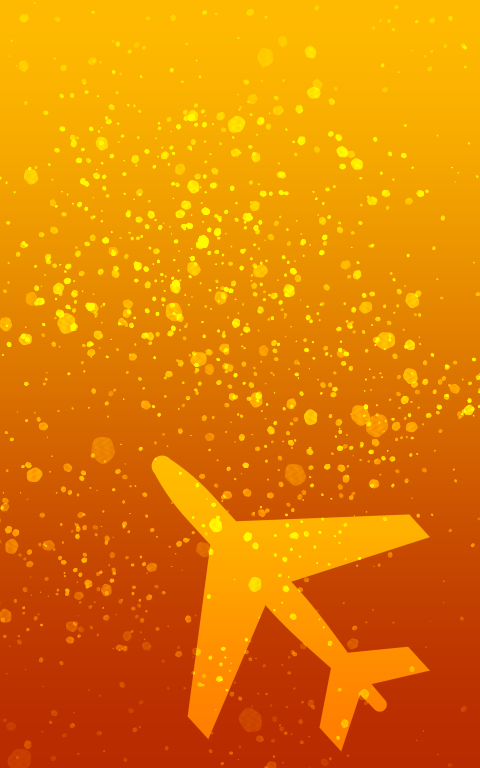
Reproduce this background procedurally as a Shadertoy shader.

```glsl
// Draws an amber dusk gradient with a plane silhouette and glowing paint spatter.

// Canvas space: x spans 0..1 and y spans 0..1.6 on a 5:8 portrait canvas.
const float HEIGHT = 1.6;
const vec3 SKY_TOP = vec3(1.0, 0.735, 0.0);
const vec3 SKY_BOTTOM = vec3(0.72, 0.165, 0.0);
const vec3 PLANE_TOP = vec3(1.0, 0.74, 0.0);
const vec3 PLANE_BOTTOM = vec3(1.0, 0.49, 0.0);
const vec3 SPATTER_GLOW = vec3(0.38, 0.50, 0.0);
const vec3 BRIGHTEST = vec3(1.0, 0.98, 0.0);

const vec2 NOSE = vec2(0.325, 0.640);
const vec2 HEADING = vec2(0.674, -0.739);   // from nose to tail
const float PLANE_UNIT = 1.0 / 480.0;       // size of one plane-space unit

const int LAYERS = 7;
const float COARSE_CELL = 0.125;
const float CELL_SHRINK = 0.77;
const float SPARSE = 0.07;                  // density away from all clusters

// Spatter clusters: centre, spread, density.
const int CLUSTERS = 9;
const vec4 CLUSTER[CLUSTERS] = vec4[CLUSTERS](
    vec4(0.52, 1.04, 0.23, 0.60), vec4(0.40, 0.90, 0.11, 0.40),
    vec4(0.15, 1.00, 0.17, 0.38), vec4(0.32, 1.30, 0.18, 0.30),
    vec4(0.82, 0.78, 0.14, 0.50), vec4(0.14, 0.42, 0.20, 0.55),
    vec4(0.64, 0.58, 0.18, 0.40), vec4(0.55, 0.15, 0.15, 0.28),
    vec4(0.98, 0.76, 0.06, 0.60));

vec3 hash3(vec2 cell, float seed) {
    vec3 h = fract(vec3(cell.xyx + seed * 7.13) * vec3(0.1031, 0.1030, 0.0973));
    h += dot(h, h.yxz + 33.33);
    return fract((h.xxy + h.yzz) * h.zyx);
}

mat2 rotation(float a) {
    float c = cos(a), s = sin(a);
    return mat2(c, s, -s, c);
}

// Clusters broken into clumps by layered sines.
float density(vec2 p) {
    float d = SPARSE;
    for (int i = 0; i < CLUSTERS; i++) {
        vec2 r = (p - CLUSTER[i].xy) / CLUSTER[i].z;
        d += CLUSTER[i].w * exp(-dot(r, r));
    }
    float clump = sin(p.x * 47.0 + 2.0 * sin(p.y * 31.0))
                * sin(p.y * 53.0 + 2.0 * sin(p.x * 37.0));
    return min(d * (0.9 + 0.75 * clump), 0.9);
}

// Swept fin; each edge is (root position, sweep) along the body.
float fin(vec2 q, vec2 lead, vec2 trail, float span) {
    float front = (lead.x + lead.y * q.y - q.x) / length(vec2(1.0, lead.y));
    float back = (q.x - trail.x - trail.y * q.y) / length(vec2(1.0, trail.y));
    return max(max(front, back), q.y - span);
}

float planeDistance(vec2 p) {
    vec2 rel = (p - NOSE) / PLANE_UNIT;
    float side = dot(rel, vec2(-HEADING.y, HEADING.x)) - 1.0;
    vec2 q = vec2(dot(rel, HEADING), abs(side));
    float along = clamp(q.x, 8.0, 331.0);
    float blunt = 1.0 - clamp((along - 8.0) / 55.0, 0.0, 1.0);
    float radius = 17.5 - 7.0 * blunt * blunt
                 - 10.5 * smoothstep(190.0, 337.0, along);
    float body = length(q - vec2(along, 0.0)) - radius;
    float wings = fin(q, vec2(84.0, 0.842), vec2(172.6, 0.456), 150.0);
    float tail = fin(q, vec2(262.6, 0.745), vec2(306.0, 0.56), 60.0);
    return min(body, min(wings, tail)) * PLANE_UNIT;
}

// Jittered cellular drops, from a few large and faint to many small and bright.
float spatter(vec2 p, float pixel) {
    float light = 0.0;
    float size = COARSE_CELL;
    for (int i = 0; i < LAYERS; i++) {
        float layer = float(i);
        float fine = layer / float(LAYERS - 1);
        mat2 turn = rotation(layer * 2.4 + 0.4);
        vec2 q = turn * p / size + layer * 17.3;
        vec2 cell = floor(q);
        vec3 rnd = hash3(cell, layer);
        vec3 look = hash3(cell + 91.0, layer);
        vec2 centre = cell + 0.25 + 0.5 * rnd.xy;
        vec2 home = transpose(turn) * ((centre - layer * 17.3) * size);

        // Uneven rim and mottled inside
        vec2 offset = q - centre;
        float angle = atan(offset.y, offset.x);
        float rim = 1.0 + 0.08 * sin(2.0 * angle + 6.3 * look.x)
                        + 0.04 * sin(5.0 * angle + 6.3 * look.y);
        float radius = mix(0.05, 0.21, look.z * sqrt(look.z)) * rim;
        float d = (length(offset) - radius) * size;
        float mottle = 0.84 + 0.16 * sin(p.x * 310.0 + 2.0 * sin(p.y * 190.0))
                                   * sin(p.y * 270.0 + look.x * 6.3);

        float crowd = density(home);
        float kept = step(rnd.z, crowd * mix(0.6, 1.0, fine));
        float strength = mix(0.55, 1.0, fine) * mix(0.5, 1.3, look.y);
        strength *= mix(0.8, 1.3, crowd);
        light += kept * strength * mottle * (1.0 - smoothstep(-pixel, pixel, d));
        size *= CELL_SHRINK;
    }
    return light;
}

void mainImage(out vec4 fragColor, in vec2 fragCoord) {
    float pixel = HEIGHT / iResolution.y;
    vec2 p = (fragCoord - 0.5 * iResolution.xy) * pixel + vec2(0.5, 0.5 * HEIGHT);

    // Sky
    float depth = 1.0 - p.y / HEIGHT;
    vec3 color = mix(SKY_TOP, SKY_BOTTOM, smoothstep(-0.05, 1.05, depth));

    // Plane
    float cover = 1.0 - smoothstep(-0.7 * pixel, 0.7 * pixel, planeDistance(p));
    vec3 paint = mix(PLANE_BOTTOM, PLANE_TOP, smoothstep(0.0, 0.68, p.y));
    color = mix(color, paint, cover);

    // Spatter, fading towards the top and bottom
    float fade = mix(0.4, 1.0, 1.0 - smoothstep(1.2, 1.6, p.y));
    fade *= mix(0.45, 1.0, smoothstep(0.1, 0.75, p.y + 0.3 * cover));
    color += SPATTER_GLOW * min(spatter(p, 0.6 * pixel), 1.25) * fade;

    fragColor = vec4(min(color, BRIGHTEST), 1.0);
}
```
